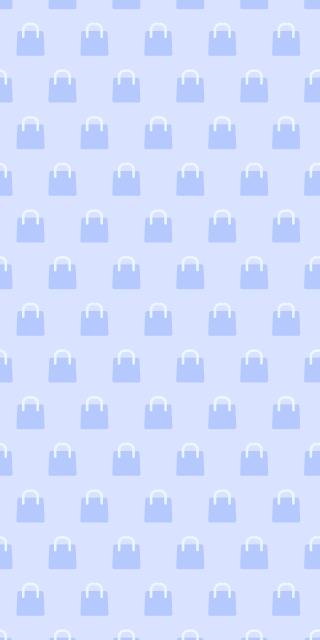
Reproduce this pattern procedurally as a Shadertoy shader.

```glsl
// Staggered rows of flat shopping bags on a pale blue ground.
// Each bag is a rounded tapered box with an open arch for its handle,
// both drawn from distance functions in a repeated, brick-offset cell.

const float CANVAS_WIDTH = 384.0;            // design units across the canvas
const vec2 PITCH = vec2(76.7, 56.0);         // spacing of columns and rows
const vec2 FIRST_BAG = vec2(36.6, 29.0);     // base centre of the first bag
const float ROW_MARGIN = 8.0;                // space below a bag in its cell

const vec3 GROUND = vec3(0.85, 0.89, 1.00);
const vec3 BODY = vec3(0.71, 0.79, 1.00);
const vec3 HANDLE = vec3(0.93, 0.96, 1.00);

// Distance to a quadrant corner at the origin, rounded by radius
float roundedCorner(vec2 d, float radius) {
    d += radius;
    return min(max(d.x, d.y), 0.0) + length(max(d, 0.0)) - radius;
}

// Box standing on y = 0 whose sides lean inwards towards the top
float taperedBox(vec2 p, float halfBase, float height, float taper, float radius) {
    float side = abs(p.x) - halfBase + taper * p.y;
    float ends = abs(p.y - 0.5 * height) - 0.5 * height;
    return roundedCorner(vec2(side, ends), radius);
}

// Stroked arch with round ends, open at the bottom
float arch(vec2 p, float halfSpan, float foot, float top, float radius, float halfStroke) {
    p.x = abs(p.x);
    float path = p.y < foot
        ? length(p - vec2(halfSpan, foot))
        : abs(roundedCorner(p - vec2(halfSpan, top), radius));
    return path - halfStroke;
}

// Position relative to the base of the bag in this cell
vec2 brickCell(vec2 p, vec2 pitch) {
    float row = floor((p.y + ROW_MARGIN) / pitch.y);
    p.y -= row * pitch.y;
    p.x -= 0.5 * pitch.x * mod(row, 2.0);
    p.x = mod(p.x + 0.5 * pitch.x, pitch.x) - 0.5 * pitch.x;
    return p;
}

float coverage(float distance, float pixel) {
    return clamp(0.5 - distance / pixel, 0.0, 1.0);
}

void mainImage(out vec4 fragColor, in vec2 fragCoord) {
    float pixel = CANVAS_WIDTH / iResolution.x;
    vec2 p = brickCell(fragCoord * pixel - FIRST_BAG, PITCH);

    float body = taperedBox(p, 17.0, 29.8, 0.045, 2.6);
    float handle = arch(p, 8.7, 23.0, 38.2, 6.8, 1.55);

    vec3 color = mix(GROUND, BODY, coverage(body, pixel));
    color = mix(color, HANDLE, coverage(handle, pixel));
    fragColor = vec4(color, 1.0);
}
```
